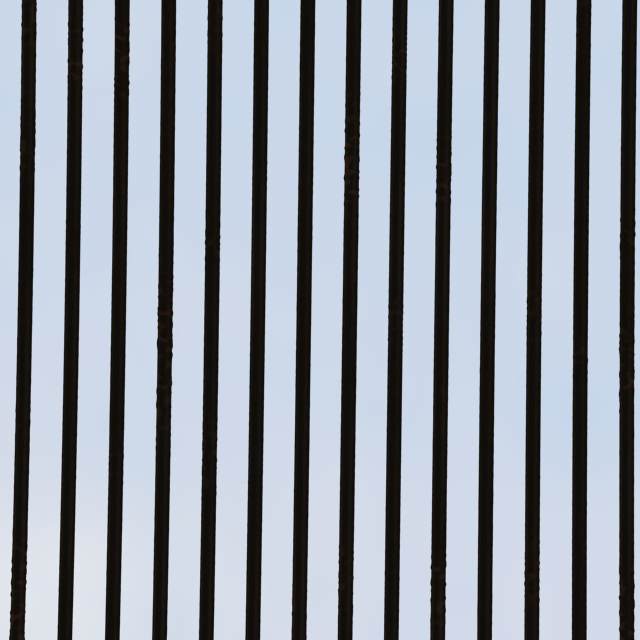
Reproduce this pattern procedurally as a three.js fragment shader.

```glsl
// Fourteen dark rusted steel bars, slightly leaning, in front of a pale cloudy sky.
varying vec2 vUv;

const float PI = 3.14159265;
const int BAR_COUNT = 14;
const float FIRST_BOTTOM = 0.0267;  // first bar centre at the lower edge
const float FIRST_TOP = 0.0456;     // first bar centre at the upper edge
const float PITCH_BOTTOM = 0.0733;
const float PITCH_TOP = 0.0722;
const float HALF_WIDTH = 0.0114;
const float EDGE_SOFT = 0.0013;
const float BURR_SIZE = 0.0017;

const vec3 SKY_BLUE = vec3(0.765, 0.838, 0.912);
const vec3 SKY_LILAC = vec3(0.835, 0.858, 0.912);
const vec3 SKY_WHITE = vec3(0.900, 0.915, 0.930);
const vec3 STEEL_DARK = vec3(0.060, 0.050, 0.036);
const vec3 STEEL_BROWN = vec3(0.190, 0.152, 0.138);
const vec3 RUST = vec3(0.230, 0.120, 0.070);

vec2 hashGradient(vec2 cell) {
  vec3 p = fract(cell.xyx * vec3(0.1031, 0.1030, 0.0973));
  p += dot(p, p.yzx + 33.33);
  float angle = 2.0 * PI * fract((p.x + p.y) * p.z);
  return vec2(cos(angle), sin(angle));
}

// Gradient noise, roughly -0.7 to 0.7
float noise(vec2 p) {
  vec2 i = floor(p);
  vec2 f = fract(p);
  vec2 u = f * f * f * (f * (f * 6.0 - 15.0) + 10.0);
  float a = dot(hashGradient(i), f);
  float b = dot(hashGradient(i + vec2(1.0, 0.0)), f - vec2(1.0, 0.0));
  float c = dot(hashGradient(i + vec2(0.0, 1.0)), f - vec2(0.0, 1.0));
  float d = dot(hashGradient(i + vec2(1.0)), f - vec2(1.0));
  return mix(mix(a, b, u.x), mix(c, d, u.x), u.y);
}

float fbm(vec2 p) {
  float sum = 0.0;
  float amplitude = 0.6;
  for (int octave = 0; octave < 4; octave++) {
    sum += amplitude * noise(p);
    p = p * 2.03 + 17.3;
    amplitude *= 0.5;
  }
  return sum;
}

// Blue above, lilac haze below, a bright cloud near the lower left
vec3 skyColor(vec2 p) {
  float cloud = fbm(p * vec2(3.2, 2.6) + 4.7);
  float haze = 1.0 - smoothstep(0.15, 0.85, p.y + 0.1 * (p.x - 0.5));
  vec3 sky = mix(SKY_BLUE, SKY_LILAC, clamp(0.22 + 0.68 * haze + 0.7 * cloud, 0.0, 1.0));
  vec2 bluePatch = (p - vec2(0.91, 0.36)) / vec2(0.16, 0.14);
  sky = mix(sky, SKY_BLUE, 0.75 * exp(-dot(bluePatch, bluePatch)));
  vec2 glow = (p - vec2(0.12, 0.07)) / vec2(0.24, 0.16);
  sky = mix(sky, SKY_WHITE, 0.85 * exp(-dot(glow, glow)) * (0.8 + cloud));
  vec2 paleCorner = (p - vec2(0.15, 0.98)) / vec2(0.22, 0.18);
  return mix(sky, SKY_LILAC, 0.5 * exp(-dot(paleCorner, paleCorner)));
}

// Centre of a bar at height y, with uneven spacing and a slight bow
float barCenter(float index, float y) {
  float t = index / float(BAR_COUNT - 1);
  float bottom = FIRST_BOTTOM + PITCH_BOTTOM * index + 0.0026 * sin(2.0 * PI * t);
  float top = FIRST_TOP + PITCH_TOP * index + 0.0024 * sin(PI * t);
  float bow = 4.0 * y * (1.0 - y) * mix(0.0028, -0.0020, t);
  return mix(bottom, top, y) + bow;
}

// Rust patches differ along each bar
float wearAmount(float index, float y) {
  return smoothstep(0.12, 0.42, noise(vec2(index * 7.31 + 0.5, y * 5.0 + index)));
}

// Steel tone across the bar: s runs from -1 at the left edge to 1 at the right
vec3 barColor(float s, float index, float y, float wear) {
  float seed = index * 13.7;
  float grain = noise(vec2(s * 3.0 + seed, y * 45.0));
  float fine = noise(vec2(s * 6.0 + seed, y * 190.0));
  float stripe = exp(-pow((s - 0.42) / 0.30, 2.0));
  float leftSheen = exp(-pow((s + 0.76) / 0.16, 2.0));
  float fade = 0.65 + 0.7 * noise(vec2(seed + 0.3, y * 4.0));
  float light = (0.38 * stripe + 0.42 * leftSheen) * fade + 0.12 * grain + 0.10 * fine;
  vec3 steel = mix(STEEL_DARK, STEEL_BROWN, clamp(light, 0.0, 1.0));
  float bands = smoothstep(0.05, 0.40, noise(vec2(s * 0.8 + seed, y * 95.0)));
  return mix(steel, RUST, 0.45 * wear * bands);
}

void main() {
  vec3 color = skyColor(vUv);

  for (int k = 0; k < BAR_COUNT; k++) {
    float index = float(k);
    float offset = vUv.x - barCenter(index, vUv.y);
    float wear = wearAmount(index, vUv.y);

    // Small burrs of rust roughen the edges
    float side = offset < 0.0 ? 0.0 : 41.0;
    float burr = noise(vec2(index * 5.7 + side + 0.4, vUv.y * 120.0));
    float rough = BURR_SIZE * (0.25 + wear) * max(burr, -0.1);

    float edge = abs(offset) - HALF_WIDTH - rough;
    float cover = 1.0 - smoothstep(-EDGE_SOFT, EDGE_SOFT, edge);
    vec3 steel = barColor(offset / HALF_WIDTH, index, vUv.y, wear);
    color = mix(color, steel, cover);
  }

  gl_FragColor = vec4(color, 1.0);
}
```
